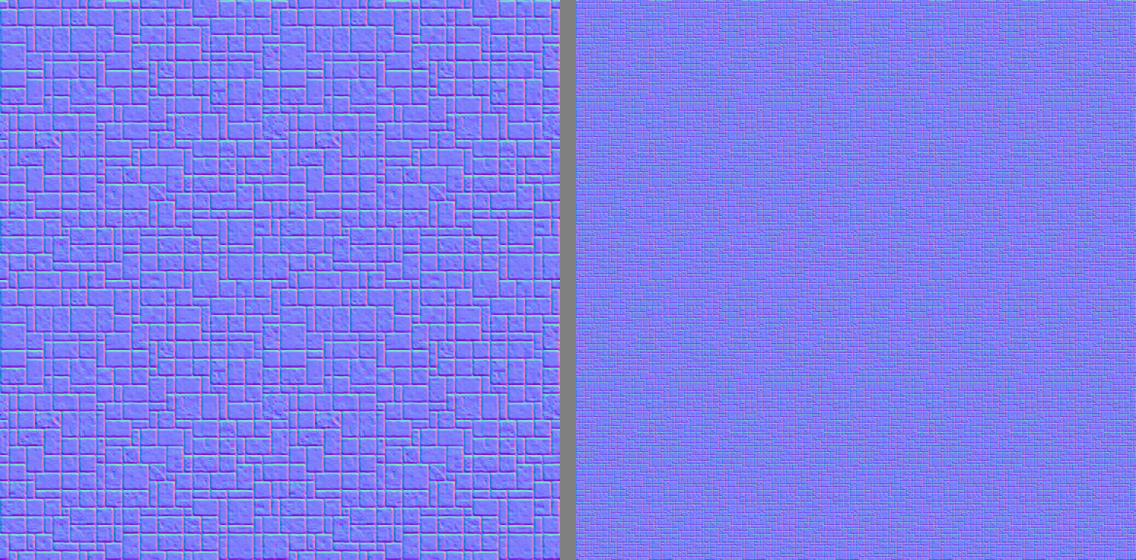
Left, the tile; right, the same tile 3 across and 3 down.
Write a WebGL 2 fragment shader that draws this texture map.

```glsl
#version 300 es
precision highp float;
// Tangent-space normal map of random ashlar paving: stones 1 to 3 units wide and tall.
// Cells of a checkerboard hold alternate upright and level cuts; each cell corner is
// enclosed by four cuts, which bound one stone with rounded bevels and worn faces.

#define REPEATS 2.0      // pattern repeats across and down
#define UNITS 32.0       // length units per repeat
#define STRAY_ODDS 0.22  // chance that a cut leaves the staggered order
#define JOINT 0.02       // half width of the gap between stones
#define BEVEL 0.32       // width of the rounded rim
#define RIM_SLOPE 1.1    // steepness of the rim
#define RIM_WEAR 0.75    // variation of that steepness along the rim
#define LEFT_SOFTNESS 0.8 // relative steepness of left rims
#define WOBBLE 0.1       // unevenness of the rim
#define WEAR 0.085       // relief of an ordinary stone face
#define CRUMBLE 0.16     // extra relief of the roughest stones
#define SAMPLES 3        // antialiasing samples per axis

uniform vec2 u_resolution;
out vec4 fragColor;

float hash(vec2 p, float seed) {
    vec3 h = fract(vec3(p.xyx + seed * 17.3) * vec3(0.1031, 0.1030, 0.0973));
    h += dot(h, h.yzx + 33.33);
    return fract((h.x + h.y) * h.z);
}

// Value noise that wraps after a whole number of cells
float noise(vec2 p, float period, float seed) {
    vec2 i = floor(p), f = p - i;
    f = f * f * (3.0 - 2.0 * f);
    vec2 a = mod(i, period), b = mod(i + 1.0, period);
    return mix(mix(hash(a, seed), hash(vec2(b.x, a.y), seed), f.x),
               mix(hash(vec2(a.x, b.y), seed), hash(b, seed), f.x), f.y);
}

// Offset of the cut inside a cell of two units, 0 or 1: short runs that step up and down
float cut(vec2 cell) {
    vec2 c = mod(cell, UNITS * 0.5);
    bool upright = mod(c.x + c.y, 2.0) < 0.5;
    vec2 alongAcross = upright ? c.yx : c.xy;
    float run = upright ? 2.0 : 4.0;
    float shift = floor(8.0 * hash(vec2(floor(alongAcross.y / run), run), 11.0));
    float stray = step(hash(c, 1.0), STRAY_ODDS);
    return mod(floor((alongAcross.x + shift) / run) + stray, 2.0);
}

// Left, bottom, right and top of the stone around a cell corner
vec4 stoneBounds(vec2 corner) {
    float topRight = cut(corner), bottomLeft = cut(corner - 1.0);
    float topLeft = cut(corner - vec2(1.0, 0.0));
    float bottomRight = cut(corner - vec2(0.0, 1.0));
    bool uprightCut = mod(corner.x + corner.y, 2.0) < 0.5;
    vec4 offsets = uprightCut ? vec4(bottomLeft, bottomRight, topRight, topLeft)
                              : vec4(topLeft, bottomLeft, bottomRight, topRight);
    return vec4(2.0 * corner - 2.0, 2.0 * corner) + offsets;
}

// Height of a stone face: soft swells, fine grain and chipped pits
float faceRelief(vec2 p) {
    float swell = noise(p * 1.5, UNITS * 1.5, 2.0);
    float grain = noise(p * 4.0, UNITS * 4.0, 3.0);
    float pits = smoothstep(0.6, 1.0, noise(p * 2.0, UNITS * 2.0, 4.0) + 0.25 * (grain - 0.5));
    return swell * 0.8 + grain * 0.45 - pits * 0.8;
}

vec3 surfaceNormal(vec2 p) {
    // Find the stone that contains the point
    vec2 cell = floor(p * 0.5), stone = cell;
    vec4 bounds = vec4(0.0);
    for (int k = 0; k < 4; k++) {
        vec2 corner = cell + vec2(k & 1, k >> 1);
        vec4 b = stoneBounds(corner);
        if (all(greaterThanEqual(p, b.xy)) && all(lessThan(p, b.zw))) {
            bounds = b;
            stone = mod(corner, UNITS * 0.5);
        }
    }

    // Rim: gentle shoulder that drops steeply at the joint, worn unevenly
    vec2 wobble = vec2(noise(p * 2.0, UNITS * 2.0, 5.0), noise(p * 2.0, UNITS * 2.0, 6.0)) - 0.5;
    vec2 fromCentre = p - 0.5 * (bounds.xy + bounds.zw) + WOBBLE * wobble;
    vec2 halfSize = 0.5 * (bounds.zw - bounds.xy) - JOINT;
    vec2 rim = max(abs(fromCentre) - halfSize + BEVEL, 0.0);
    float reach = length(rim);
    float t = reach / BEVEL;
    float steepness = smoothstep(0.1, 0.85, t) * (1.0 - smoothstep(0.97, 1.2, t));
    steepness *= 1.0 + RIM_WEAR * (noise(p * 2.0, UNITS * 2.0, 12.0) - 0.5);
    steepness *= 0.8 + 0.4 * hash(stone, 13.0);
    vec2 slope = RIM_SLOPE * steepness * sign(fromCentre) * rim / max(reach, 0.0001);
    slope.x *= fromCentre.x < 0.0 ? LEFT_SOFTNESS : 1.0;

    // Face: each stone has its own patch of relief and its own roughness
    vec2 q = p + floor(UNITS * vec2(hash(stone, 7.0), hash(stone, 8.0))) * 2.0;
    float roughness = WEAR * (0.5 + hash(stone, 9.0)) + CRUMBLE * pow(hash(stone, 10.0), 20.0);
    const float e = 0.08;
    float h = faceRelief(q);
    vec2 gradient = vec2(faceRelief(q + vec2(e, 0.0)) - h, faceRelief(q + vec2(0.0, e)) - h) / e;
    slope -= roughness * gradient;
    return normalize(vec3(slope, 1.0));
}

void main() {
    vec3 normal = vec3(0.0);
    for (int y = 0; y < SAMPLES; y++) {
        for (int x = 0; x < SAMPLES; x++) {
            vec2 offset = (vec2(x, y) + 0.5) / float(SAMPLES) - 0.5;
            vec2 uv = (gl_FragCoord.xy + offset) / u_resolution;
            normal += surfaceNormal(uv * REPEATS * UNITS);
        }
    }
    normal /= float(SAMPLES * SAMPLES);
    fragColor = vec4((normal * 0.5 + 0.5) * 0.985, 1.0);
}
```
